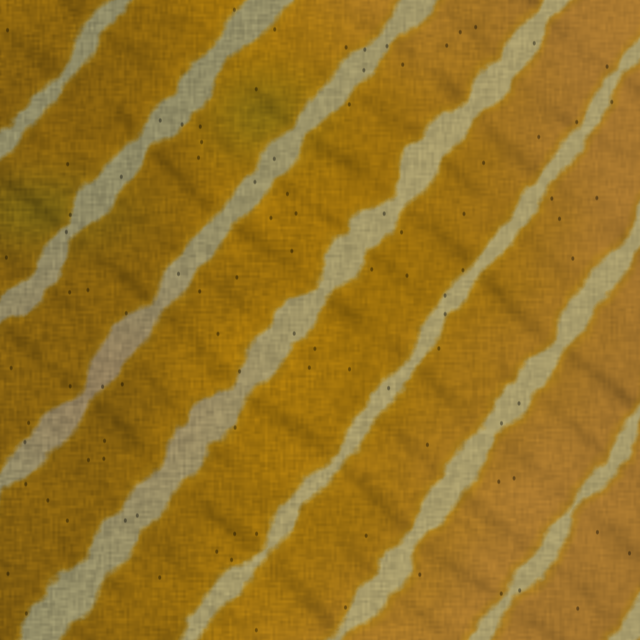
Give the GLSL for this texture, as a WebGL 1 fragment shader.

```glsl
precision highp float;
uniform vec2 u_resolution;

const vec3 OCHRE = vec3(0.63, 0.45, 0.045);
const vec3 SHADED_OCHRE = vec3(0.52, 0.375, 0.06);
const vec3 FADED_TAN = vec3(0.645, 0.46, 0.18);
const vec3 HALO_YELLOW = vec3(0.66, 0.50, 0.09);
const vec3 CREAM = vec3(0.66, 0.615, 0.43);
const vec3 COOL_GREY = vec3(0.56, 0.545, 0.41);
const vec3 DUSTY_PINK = vec3(0.57, 0.48, 0.36);
const vec3 OLIVE = vec3(0.46, 0.42, 0.09);

const vec2 ACROSS = vec2(0.764, -0.645);
const vec2 ALONG = vec2(0.645, 0.764);
const float STRIPE_GAP = 0.175;
const float STRIPE_START = 0.027;
const float FOLD_GAP = 0.185;

float hash(vec2 p) {
  return fract(sin(dot(p, vec2(127.1, 311.7))) * 4375.85);
}

float noise(vec2 p) {
  vec2 i = floor(p), f = fract(p);
  f = f * f * (3.0 - 2.0 * f);
  return mix(mix(hash(i), hash(i + vec2(1.0, 0.0)), f.x),
             mix(hash(i + vec2(0.0, 1.0)), hash(i + vec2(1.0, 1.0)), f.x), f.y);
}

float fbm(vec2 p) {
  float sum = 0.0, amp = 0.5;
  for (int k = 0; k < 4; k++) {
    sum += amp * noise(p);
    p = p * 2.03 + 17.3;
    amp *= 0.5;
  }
  return sum / 0.9375;
}

float blob(vec2 p, vec2 center, vec2 radius) {
  vec2 d = (p - center) / radius;
  return exp(-dot(d, d));
}

// Distance to the nearest integer, from 0 to 0.5
float toInteger(float x) {
  return abs(fract(x + 0.5) - 0.5);
}

// Gentle bow of the stripes, steeper toward the lower right
float bend(float c, float s) {
  float bow = (0.012 - 0.04 * (s - 0.5) * (s - 0.5)) * smoothstep(-0.2, 0.1, c);
  return bow - 0.15 * max(c, 0.0) * (s - 0.65);
}

float stripeHalfWidth(float id) {
  float odd = mod(id, 2.0);
  return 0.022 - 0.007 * odd + 0.007 * exp(-(id + 0.6) * (id + 0.6));
}

// Signed distance to a stripe pinched where the folds cross it
float stripeDistance(float offset, float id, float fold, vec2 p) {
  float wobble = (noise(vec2(fold * 2.0, id * 7.0 + 40.0)) - 0.5) * 0.020;
  float pinch = smoothstep(0.0, 0.28, toInteger(fold));
  float depth = mix(0.4, 0.7, hash(vec2(floor(fold + 0.5), id + 31.0)));
  float half1 = mix(depth, 1.12, pinch);
  float halfFold = 1.0 - smoothstep(0.0, 0.12, toInteger(fold + 0.5));
  half1 *= 1.0 - 0.3 * halfFold * hash(vec2(floor(fold), id + 67.0));
  half1 *= 0.85 + 0.3 * noise(vec2(fold * 3.0, id * 5.0));
  float ragged = (fbm(p * 55.0) - 0.5) * 0.012;
  return abs(offset - wobble) - half1 * stripeHalfWidth(id) + ragged;
}

vec3 dyedGround(vec2 p) {
  float cloud = fbm(p * 5.0) - 0.5;
  float faded = smoothstep(0.45, 1.0, p.x + 0.45 * abs(p.y - 0.55) - 0.1 + cloud * 0.25);
  float shaded = smoothstep(0.62, 0.0, p.x + 0.15 * p.y + cloud * 0.45);
  vec3 color = mix(OCHRE, FADED_TAN, faded);
  color = mix(color, SHADED_OCHRE, shaded);
  float stain = blob(p, vec2(0.41, 0.82), vec2(0.09, 0.07))
              + blob(p, vec2(0.06, 0.67), vec2(0.13, 0.06));
  return mix(color, OLIVE, 0.55 * min(stain, 1.0)) * (1.0 + cloud * 0.14);
}

vec3 bareCloth(vec2 p) {
  float cool = smoothstep(0.65, 0.1, p.x - 0.35 * (p.y - 0.5));
  float pink = blob(p, vec2(0.16, 0.40), vec2(0.2, 0.17));
  return mix(mix(CREAM, COOL_GREY, cool), DUSTY_PINK, 0.75 * pink);
}

// Dark lines across the stripes, uneven in strength
float creaseShade(float fold, float c) {
  float main1 = exp(-pow(toInteger(fold) / 0.07, 2.0));
  float minor = exp(-pow(toInteger(fold + 0.5) / 0.06, 2.0));
  float wear = noise(vec2(c * 14.0, floor(fold * 2.0 + 0.5) * 3.0));
  return 1.0 - (0.19 * main1 + 0.11 * minor) * wear;
}

float weave(vec2 p) {
  float threads = noise(p * vec2(70.0, 250.0)) + noise(p * vec2(250.0, 70.0)) - 1.0;
  return 1.0 + threads * mix(0.15, 0.08, p.x);
}

float specks(vec2 p) {
  vec2 g = p * 34.0, cell = floor(g);
  vec2 spot = 0.25 + 0.5 * vec2(hash(cell + 3.0), hash(cell + 9.0));
  float dotMask = 1.0 - smoothstep(0.03, 0.12, length((fract(g) - spot) * vec2(1.0, 0.7)));
  return dotMask * step(0.91, hash(cell + 21.0));
}

void main() {
  vec2 p = gl_FragCoord.xy / u_resolution;
  float c = dot(p, ACROSS), s = dot(p, ALONG);
  float fold = (s + 0.005 + 0.03 * (noise(p * 6.0) - 0.5)) / FOLD_GAP;
  float row = (c - bend(c, s) - STRIPE_START) / STRIPE_GAP;
  float id = floor(row + 0.5);
  float d = stripeDistance((row - id) * STRIPE_GAP, id, fold, p);

  // Dye bleeds from the ground into the resisted stripes
  vec3 color = dyedGround(p) * creaseShade(fold, c);
  float halo = 1.0 - smoothstep(-0.004, 0.017, d);
  color = mix(color, HALO_YELLOW * mix(0.86, 1.0, smoothstep(0.0, 0.5, p.x)), 0.6 * halo);
  color = mix(color, bareCloth(p), 0.95 * (1.0 - smoothstep(-0.007, 0.004, d)));

  color *= weave(p) * (1.0 - 0.4 * specks(p));
  gl_FragColor = vec4(color, 1.0);
}
```
